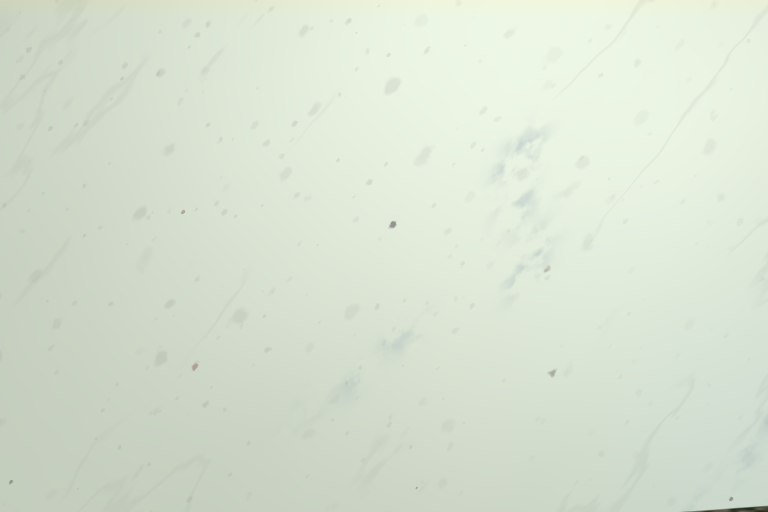
Give the GLSL for this texture, as a Shadertoy shader.

```glsl
const vec3 LIT_STONE = vec3(0.935, 0.972, 0.905);
const vec3 SHADED_STONE = vec3(0.765, 0.802, 0.738);
const vec3 GREY_STAIN = vec3(0.62, 0.66, 0.62);
const vec3 BLUE_STAIN = vec3(0.62, 0.69, 0.72);
const vec3 DARK_MINERAL = vec3(0.36, 0.33, 0.34);
const vec3 RUST_MINERAL = vec3(0.52, 0.30, 0.28);
const float GRAIN_ANGLE = 0.85;

float hash(vec2 p) {
    return fract(sin(dot(p, vec2(127.1, 311.7))) * 43758.5453);
}

float noise(vec2 p) {
    vec2 cell = floor(p), f = fract(p);
    f = f * f * (3.0 - 2.0 * f);
    float low = mix(hash(cell), hash(cell + vec2(1, 0)), f.x);
    float high = mix(hash(cell + vec2(0, 1)), hash(cell + vec2(1, 1)), f.x);
    return mix(low, high, f.y);
}

float fbm(vec2 p) {
    float sum = 0.0, amplitude = 0.5;
    for (int i = 0; i < 5; i++) {
        sum += amplitude * noise(p);
        p = mat2(1.6, 1.2, -1.2, 1.6) * p + 5.3;
        amplitude *= 0.5;
    }
    return sum;
}

vec2 rotate(vec2 p, float angle) {
    float c = cos(angle), s = sin(angle);
    return vec2(c * p.x + s * p.y, c * p.y - s * p.x);
}

// Ragged spots, one candidate per grid cell, longer along x
float flecks(vec2 p, float cells, float share, float size, float seed) {
    vec2 q = p * cells, home = floor(q);
    float ragged = 2.4 * (fbm(q * 0.5 / size + seed) - 0.48);
    float cover = 0.0;
    for (int j = -1; j <= 1; j++)
    for (int i = -1; i <= 1; i++) {
        vec2 cell = home + vec2(i, j);
        float present = step(hash(cell + seed), share);
        vec2 centre = cell + vec2(hash(cell + seed + 3.1), hash(cell + seed + 7.7));
        float radius = size * mix(0.4, 1.0, hash(cell + seed + 11.3));
        float dist = length((q - centre) * vec2(0.6, 1.0)) / radius + ragged;
        float strength = mix(0.35, 1.0, hash(cell + seed + 17.9));
        cover = max(cover, present * strength * (1.0 - smoothstep(0.3, 1.1, dist)));
    }
    return cover;
}

// Soft broken patches strung between two points
float smearChain(vec2 p, vec2 start, vec2 end, float size, float seed) {
    float cover = 0.0;
    for (int i = 0; i < 5; i++) {
        float k = float(i);
        vec2 jitter = vec2(hash(vec2(k, seed)), hash(vec2(seed, k + 4.0))) - 0.5;
        vec2 d = rotate(p - mix(start, end, k / 4.0) - 0.05 * jitter, GRAIN_ANGLE);
        cover += exp(-dot(d * vec2(0.7, 1.2), d * vec2(0.7, 1.2)) / (size * size));
    }
    float broken = smoothstep(0.38, 0.68, fbm(rotate(p, GRAIN_ANGLE) * vec2(22, 38) + seed));
    return min(cover, 1.0) * broken;
}

// Thin broken lines along the grain
float veins(vec2 grain, float width) {
    float ridge = abs(fbm(grain * vec2(2.0, 9.0) + 21.0) - 0.48);
    float patches = smoothstep(0.5, 0.72, noise(grain * vec2(5.0, 8.0) + 3.0));
    return patches * (1.0 - smoothstep(0.0, width, ridge));
}

// Uneven light, brightest at the upper right
vec3 stoneBase(vec2 uv, vec2 grain) {
    float shade = smoothstep(0.0, 1.0, length((uv - vec2(0.72, 0.92)) * vec2(1.0, 0.75)));
    shade += 0.12 * (fbm(grain * vec2(2.0, 3.5)) - 0.48);
    vec3 stone = mix(LIT_STONE, SHADED_STONE, shade);
    float cool = smoothstep(0.6, 1.0, uv.x) * smoothstep(0.75, 0.1, uv.y);
    stone += cool * vec3(-0.004, 0.012, 0.026);
    return stone + smoothstep(0.96, 1.0, uv.y) * vec3(0.012, 0.0, -0.03);
}

void mainImage(out vec4 fragColor, in vec2 fragCoord) {
    vec2 uv = fragCoord / iResolution.xy;
    vec2 p = fragCoord / iResolution.y;
    float pixel = 1.0 / iResolution.y;
    vec2 grain = rotate(p, GRAIN_ANGLE);
    vec3 color = stoneBase(uv, grain);

    // Faint grey stains, denser on the left
    float density = mix(1.0, 0.45, smoothstep(0.3, 0.8, uv.x));
    color = mix(color, GREY_STAIN, 0.30 * density * flecks(grain, 13.0, 0.28, 0.20, 2.0));
    color = mix(color, GREY_STAIN, 0.32 * density * flecks(grain, 30.0, 0.20, 0.17, 9.0));
    color = mix(color, GREY_STAIN, 0.14 * veins(grain, 0.03));

    // Bluish patches
    float blue = smearChain(p, vec2(1.01, 0.72), vec2(1.05, 0.45), 0.035, 5.0);
    blue += 0.7 * smearChain(p, vec2(0.54, 0.13), vec2(0.83, 0.38), 0.030, 8.0);
    blue += 0.8 * smearChain(p, vec2(1.38, 0.02), vec2(1.50, 0.16), 0.022, 3.0);
    color = mix(color, BLUE_STAIN, 0.42 * min(blue, 1.0));

    // Sparse dark and rusty mineral specks
    vec3 mineral = mix(DARK_MINERAL, RUST_MINERAL, smoothstep(0.5, 0.7, noise(p * 6.0)));
    color = mix(color, mineral, 0.65 * flecks(grain, 9.0, 0.07, 0.065, 14.0));

    // Dark sliver below the slab at the lower right
    float slabEdge = 0.012 * (uv.x - 0.89) / 0.11;
    vec3 ground = mix(vec3(0.10, 0.15, 0.09), vec3(0.45, 0.42, 0.36), noise(p * vec2(60, 160)));
    color = mix(ground, color, smoothstep(-pixel, pixel, p.y - slabEdge));
    fragColor = vec4(color, 1.0);
}
```
